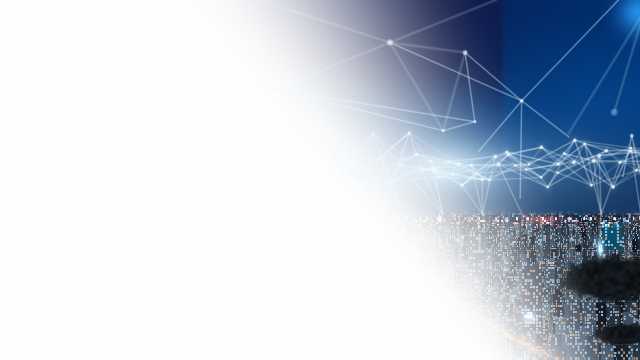
Give the GLSL for this background, as a WebGL 1 fragment shader.

```glsl
precision highp float;
// Night city under a blue sky with a glowing web of linked nodes, dissolving
// into white along a diagonal. Buildings are hashed rows painted back to front;
// the web joins scattered nodes to later neighbours. Unit: canvas height.
uniform vec2 u_resolution;

#define HORIZON 0.405
#define ROWS 11
#define NODES 54
#define LINE_WIDTH 0.0012
#define WEB_CENTER 0.545
#define WEB_SPREAD 0.2
#define FADE_START 0.44
#define FADE_SLOPE 0.87
#define WARM vec3(1.0, 0.66, 0.36)
#define COOL vec3(0.72, 0.9, 1.0)

vec2 p;       // current position
float pixel;  // size of one pixel

float hash(vec2 v) {
  vec3 q = fract(v.xyx * 0.1031);
  q += dot(q, q.yzx + 33.33);
  return fract((q.x + q.y) * q.z);
}

float noise(vec2 v) {
  vec2 i = floor(v), f = fract(v);
  f *= f * (3.0 - 2.0 * f);
  return mix(mix(hash(i), hash(i + vec2(1, 0)), f.x),
             mix(hash(i + vec2(0, 1)), hash(i + 1.0), f.x), f.y);
}

float blob(vec2 center, vec2 radius) {
  vec2 d = (p - center) / radius;
  return exp(-dot(d, d));
}

float stroke(vec2 a, vec2 b, float width) {
  vec2 pa = p - a, ba = b - a;
  float d = length(pa - ba * clamp(dot(pa, ba) / dot(ba, ba), 0.0, 1.0));
  return 1.0 - smoothstep(0.0, width + pixel, d);
}
float thin(vec2 a, vec2 b) { return stroke(a, b, LINE_WIDTH); }
float wide(vec2 a, vec2 b) { return stroke(a, b, LINE_WIDTH * 3.0); }

float disc(vec2 center, float radius) {
  return 1.0 - smoothstep(radius * 0.4, radius + 0.5 * pixel, length(p - center));
}

// Wall with a grid of randomly lit windows.
vec3 facade(vec2 cell, vec3 wall, float seed) {
  vec2 g = p / cell, id = floor(g) + seed, f = abs(fract(g) - 0.5);
  float lit = step(0.62, hash(id)) * (1.0 - smoothstep(0.25, 0.48, max(f.x, f.y)));
  return mix(wall, mix(WARM, COOL, smoothstep(0.15, 0.5, hash(id + 7.3))), lit * 0.75);
}

vec3 tower(vec3 col, vec2 center, vec2 halfSize, vec3 wall) {
  vec2 d = abs(p - center) - halfSize;
  float cover = 1.0 - smoothstep(0.0, 1.5 * pixel, max(d.x, d.y));
  return mix(col, facade(vec2(0.008, 0.009), wall, 31.0), cover);
}

vec3 sky() {
  vec3 col = mix(vec3(0.07, 0.2, 0.36), vec3(0.01, 0.25, 0.52), smoothstep(HORIZON, 0.72, p.y));
  col = mix(col, vec3(0, 0.17, 0.42), smoothstep(0.72, 1.0, p.y));
  float east = 0.5 * (smoothstep(1.15, 1.7, p.x) + smoothstep(1.385, 1.41, p.x));
  col = mix(col, vec3(0.06, 0.1, 0.28), (1.0 - east) * smoothstep(0.55, 0.85, p.y));
  col = mix(col, vec3(0.15, 0.6, 0.95), 0.9 * blob(vec2(1.775, 0.965), vec2(0.055)));
  col = mix(col, vec3(0.45, 0.68, 0.88), 0.5 * blob(vec2(1.33, 0.53), vec2(0.34, 0.12)));
  return mix(col, vec3(0.78, 0.93, 1), 0.7 * blob(vec2(1.24, 0.53), vec2(0.13, 0.06)));
}

vec3 city(vec3 col) {
  float soft = 1.5 * pixel;
  col = mix(vec3(0.1, 0.15, 0.23), col, smoothstep(HORIZON - soft, HORIZON, p.y));
  for (int i = 0; i < ROWS; i++) {
    float row = float(i), near = (row + 0.5) / float(ROWS);
    float width = mix(0.012, 0.045, near);
    float x = p.x / width + row * 0.37, id = floor(x), rnd = hash(vec2(id, row + 3.0));
    float roof = HORIZON - 0.4 * pow(near, 1.25) + mix(0.012, 0.075, near) * rnd * rnd;
    float side = (abs(fract(x) - 0.5) - 0.46) * width;
    float cover = 1.0 - smoothstep(-soft, 0.0, max(p.y - roof, side));
    vec3 wall = mix(vec3(0.05, 0.09, 0.15), vec3(0.3, 0.38, 0.47), hash(vec2(id, row + 40.0)));
    col = mix(col, facade(vec2(0.006, 0.007) * (0.7 + near * 0.5), wall, row * 17.0 + id), cover);
  }
  // Landmarks, dark parkland and the curving lit road.
  col = tower(col, vec2(1.323, 0.295), vec2(0.02, 0.058), vec3(0.2, 0.25, 0.34));
  col = tower(col, vec2(1.478, 0.17), vec2(0.026, 0.095), vec3(0.18, 0.2, 0.27));
  col = tower(col, vec2(1.7, 0.345), vec2(0.026, 0.036), vec3(0.04, 0.3, 0.42));
  float leaf = noise(p * 90.0);
  float park = blob(vec2(1.71, 0.225), vec2(0.15, 0.065)) + blob(vec2(1.73, 0.07), vec2(0.08, 0.03));
  col = mix(col, vec3(0.03, 0.05, 0.07) + 0.07 * leaf, smoothstep(0.35, 0.7, park + 0.25 * leaf));
  float u = p.x - 1.227, road = abs(p.y - 0.2 + 0.85 * u - 0.75 * u * u);
  float span = smoothstep(1.1, 1.2, p.x) * (1.0 - smoothstep(1.48, 1.58, p.x));
  col = mix(col, WARM, span * 0.75 * exp(-road * 110.0));
  col += COOL * 0.8 * (blob(vec2(1.47, 0.12), vec2(0.018, 0.014)) + blob(vec2(1.667, 0.31), vec2(0.009, 0.025)));
  // Sparkling lights along the horizon.
  vec2 cell = floor(p / 0.006);
  float spark = smoothstep(0.55, 0.95, hash(cell)) * blob(vec2(p.x, HORIZON - 0.018), vec2(0.017));
  vec3 lamp = mix(vec3(1, 0.38, 0.28), COOL, smoothstep(0.3, 0.6, hash(cell + 9.0)));
  return col + lamp * spark * 0.8 + vec3(0.4, 0.15, 0.12) * blob(vec2(1.505, 0.39), vec2(0.05, 0.012));
}

vec2 webNode(float i) {
  float y = 0.6 * hash(vec2(i, 5)) + 0.4 * hash(vec2(i, 8)) - 0.5;
  return vec2(0.88 + 0.92 * (i + 1.6 * hash(vec2(i, 2))) / float(NODES), WEB_CENTER + WEB_SPREAD * y);
}

float web() {
  float sum = 0.0;
  for (int i = 0; i < NODES; i++) {
    float n = float(i);
    vec2 a = webNode(n);
    sum += 1.3 * disc(a, 0.003 + 0.003 * hash(vec2(n, 11))) + 0.12 * blob(a, vec2(0.012));
    for (int k = 1; k < 4; k++) {
      float hop = float(k) * 3.0 - 1.0;
      sum += (0.12 + 0.4 * hash(vec2(n, hop + 20.0))) * thin(a, webNode(n + hop));
    }
    vec2 foot = vec2(floor(a.x / 0.11 + hash(vec2(n, 31))) * 0.11 + 0.02, HORIZON);
    sum += 0.35 * step(0.6, hash(vec2(n, 35))) * thin(a, foot);
  }
  return sum;
}

// Large links rising above the dense band.
float highLinks() {
  vec2 a = vec2(1.083, 0.882), b = vec2(1.292, 0.854), c = vec2(1.449, 0.72), d = vec2(0.764, 0.752);
  vec2 e = vec2(1.319, 0.662), f = vec2(1.231, 0.637), g = vec2(1.706, 0.688), h = vec2(1.755, 0.623);
  float soft = wide(a, vec2(1.377, 1)) + wide(a, d) + wide(a, b) + wide(a, vec2(0.72, 1)) + wide(a, f)
    + wide(b, f) + wide(g, vec2(1.778, 0.93)) + wide(vec2(1.58, 0.63), vec2(1.778, 0.95));
  float crisp = thin(b, c) + thin(a, c) + thin(b, e) + thin(c, vec2(1.718, 1)) + thin(c, vec2(1.33, 0.58))
    + thin(c, vec2(1.58, 0.62)) + thin(c, vec2(1.445, 0.45)) + thin(d, e) + thin(d, f)
    + thin(d, vec2(0.88, 0.55)) + thin(e, f) + thin(h, vec2(1.73, 0.51)) + thin(h, vec2(1.8, 0.42));
  float dots = disc(a, 0.01) + disc(b, 0.008) + disc(c, 0.006) + disc(d, 0.005)
    + disc(e, 0.005) + disc(f, 0.005) + 0.4 * disc(g, 0.012) + disc(h, 0.006);
  return 0.2 * soft + 0.48 * crisp + 0.9 * dots;
}

void main() {
  pixel = 1.0 / u_resolution.y;
  p = gl_FragCoord.xy * pixel;
  vec3 col = sky();
  if (p.y < HORIZON + 0.05) col = city(col);
  // Diagonal white veil, wider toward the top.
  float start = FADE_START + FADE_SLOPE * (1.0 - p.y);
  float reveal = smoothstep(0.0, mix(0.44, 0.93, p.y), p.x - start);
  col = mix(vec3(0.995), clamp(col, 0.0, 1.0), pow(reveal, 1.6));
  float glow = highLinks();
  if (abs(p.y - WEB_CENTER) < 0.16) glow += web();
  glow = (1.0 - exp(-glow)) * smoothstep(0.0, 0.08, reveal);
  gl_FragColor = vec4(mix(col, vec3(0.93, 0.98, 1), glow), 1);
}
```
